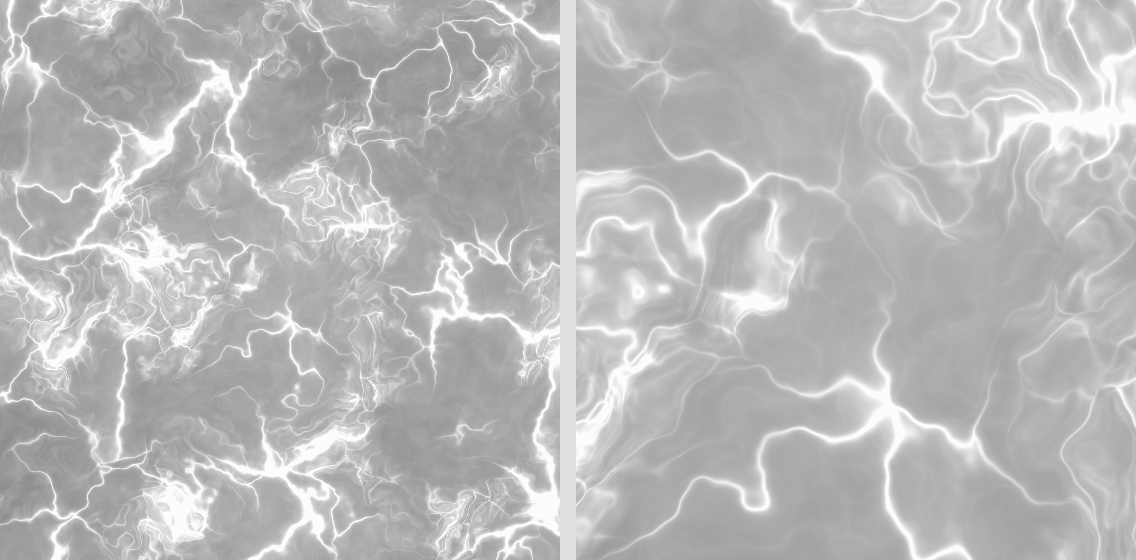
Left, the full canvas; right, a detail of the centre.
Write a WebGL 1 fragment shader that draws this texture.

```glsl
precision highp float;
uniform vec2 u_resolution;

vec2 hash2(vec2 p) {
  vec3 h = fract(vec3(p.xyx) * vec3(0.1031, 0.1030, 0.0973));
  h += dot(h, h.yzx + 33.33);
  return fract((h.xx + h.yz) * h.zy);
}

float cornerSlope(vec2 cell, vec2 offset) {
  float angle = 6.2832 * hash2(cell + 57.0).x;
  return dot(vec2(cos(angle), sin(angle)), offset);
}

float gradientNoise(vec2 p) {
  vec2 i = floor(p), f = fract(p);
  vec2 u = f * f * f * (f * (f * 6.0 - 15.0) + 10.0);
  vec2 e = vec2(1.0, 0.0);
  float low = mix(cornerSlope(i, f), cornerSlope(i + e, f - e), u.x);
  float high = mix(cornerSlope(i + e.yx, f - e.yx), cornerSlope(i + 1.0, f - 1.0), u.x);
  return 1.4 * mix(low, high, u.y);
}

float fbm(vec2 p) {
  float sum = 0.0, amplitude = 0.5;
  for (int i = 0; i < 5; i++) {
    sum += amplitude * gradientNoise(p);
    p = mat2(1.6, 1.2, -1.2, 1.6) * p + 11.3;
    amplitude *= 0.5;
  }
  return sum;
}

// Thin bright creases along the zero lines of the noise
float creases(vec2 p, float sharpness) {
  float sum = 0.0, amplitude = 0.5;
  for (int i = 0; i < 3; i++) {
    sum += amplitude * pow(max(1.0 - abs(gradientNoise(p)), 0.0), sharpness);
    p = mat2(1.5, 1.1, -1.1, 1.5) * p + 7.7;
    amplitude *= 0.7;
  }
  return sum;
}

// Distance to the cell borders (x) and to the junctions (y)
vec2 web(vec2 p, float scale) {
  p *= scale;
  vec2 cell = floor(p);
  vec3 nearest = vec3(9.0);
  for (int y = -2; y <= 2; y++) {
    for (int x = -2; x <= 2; x++) {
      vec2 c = cell + vec2(float(x), float(y));
      float d = length(c + hash2(c + scale * 3.0 + 40.0) - p);
      if (d < nearest.x) nearest = vec3(d, nearest.xy);
      else if (d < nearest.y) nearest = vec3(nearest.x, d, nearest.y);
      else nearest.z = min(nearest.z, d);
    }
  }
  return (nearest.yz - nearest.x) * 0.5 / scale;
}

float filament(float d, float width) {
  return width * width / (width * width + d * d);
}

void main() {
  vec2 p = gl_FragCoord.xy / u_resolution.y;
  vec2 warp = vec2(fbm(p * 5.0 + 3.0), fbm(p * 5.0 + 29.0));
  vec2 q = p + 0.13 * warp;
  vec2 fineQ = q + 0.02 * vec2(gradientNoise(p * 24.0), gradientNoise(p * 24.0 + 50.0));

  // Where the light gathers
  vec2 fromCore = p - vec2(0.42, 0.47);
  float core = exp(-5.0 * dot(fromCore, fromCore));
  float cluster = smoothstep(0.0, 0.42, fbm(q * 5.5 + 71.0) + 0.14 * core - 0.03);
  float veinFade = smoothstep(-0.25, 0.4, gradientNoise(p * 3.5 + 13.0));
  float twigFade = smoothstep(-0.15, 0.55, gradientNoise(p * 5.0 + 91.0) + 0.12 * core);

  // Grey haze with faint mottling and grain
  float tone = 0.607 + 0.13 * fbm(q * 3.0 + 5.0) + 0.035 * fbm(p * 28.0 + 8.0);
  tone += 0.05 * creases(q * 6.0, 9.0);
  tone += 0.05 * creases(fineQ * vec2(17.0, 13.0), 7.0) * (0.4 + cluster);

  // Branching veins, twigs and fine mesh
  vec2 vein = web(q, 3.6);
  vec2 twig = web(fineQ + 0.3, 8.0);
  vec2 mesh = web(fineQ + 0.02 * warp, 21.0);
  tone += 0.55 * veinFade * filament(vein.x, 0.0012 + 0.0026 * veinFade);
  tone += 0.06 * veinFade * exp(-vein.x / 0.018);
  tone += 0.3 * veinFade * exp(-vein.y / 0.007);
  tone += 0.36 * twigFade * filament(twig.x, 0.0010 + 0.0014 * twigFade);
  tone += 0.25 * twigFade * exp(-twig.y / 0.006);
  tone += 0.22 * (0.08 + cluster) * filament(mesh.x, 0.0014);

  // Crumbled bright patches
  float crumbs = creases(fineQ * vec2(26.0, 22.0), 3.0);
  float clump = smoothstep(-0.1, 0.6, gradientNoise(fineQ * 15.0 + 4.0));
  tone += cluster * (0.03 + 0.16 * crumbs * crumbs + 0.3 * clump * crumbs);

  // Rippled streaks on the left
  float streakZone = smoothstep(0.05, 0.5, gradientNoise(p * 4.0 + 37.0)) * smoothstep(0.5, 0.2, p.x);
  float streaks = gradientNoise(fineQ * vec2(95.0, 32.0));
  tone += 0.1 * streakZone * max(streaks, -0.2);

  gl_FragColor = vec4(vec3(clamp(tone, 0.54, 0.99)), 1.0);
}
```
